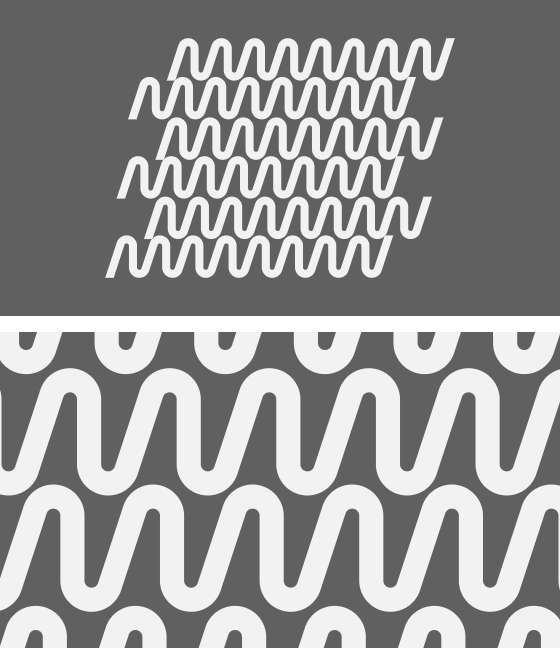
Top, the full canvas; bottom, a detail of the centre.
A WebGL 1 fragment shader for this pattern:

```glsl
precision highp float;
// Six staggered rows of a slanted, round-cornered wave line, pale on grey.
uniform vec2 u_resolution;

const float PERIOD = 45.4;                // canvas is 432 units tall
const float STROKE = 5.5;                 // half the line width
const float BEND = 8.7;                   // radius of the bends
const float HALF_HEIGHT = 29.0;           // half the height of a row
const vec2 SLANT = vec2(0.311, 0.950);    // direction of the slanted strokes
const vec2 NORMAL = vec2(0.950, -0.311);

float segmentDistance(vec2 p, vec2 a, vec2 b) {
  vec2 ab = b - a;
  return length(p - a - ab * clamp(dot(p - a, ab) / dot(ab, ab), 0.0, 1.0));
}

// Upper half of one wave: slanted rise, round bend, upright fall
float humpDistance(vec2 p) {
  vec2 center = vec2(0.5 * PERIOD - BEND, 14.8);
  vec2 q = p - center;
  if (q.y > 0.0 && dot(q, SLANT) > 0.0) return abs(length(q) - BEND);
  float rise = segmentDistance(p, vec2(0.0), center - BEND * NORMAL);
  float fall = segmentDistance(p, vec2(0.5 * PERIOD, 0.0), center + vec2(BEND, 0.0));
  return min(rise, fall);
}

// Eight humps, then a last rise cut off level at the top
float upperHalf(vec2 p) {
  float cell = clamp(floor((p.x + 11.5) / PERIOD), -4.0, 3.0);
  float humps = humpDistance(p - vec2(cell * PERIOD, 0.0)) - STROKE;
  vec2 tail = p - vec2(4.0 * PERIOD, 0.0);
  float cut = max(p.y - HALF_HEIGHT, -5.0 - p.y);
  return min(humps, max(abs(dot(tail, NORMAL)) - STROKE, cut));
}

// The lower half is the upper half turned by 180 degrees
float waveRow(vec2 p) {
  return min(upperHalf(p), upperHalf(-p));
}

void main() {
  float pixel = 432.0 / u_resolution.y;
  vec2 p = (gl_FragCoord.xy - 0.5 * u_resolution) * pixel;

  // Rows come in pairs, each pair drifting to the left
  float d = 1e4;
  for (int i = 0; i < 6; i++) {
    float pair = floor(float(i) * 0.5 + 0.1);
    float second = float(i) - 2.0 * pair;
    vec2 rowCenter = vec2(42.1, 134.8) - pair * vec2(15.6, 108.3) - second * vec2(53.0);
    d = min(d, waveRow(p - rowCenter));
  }

  float ink = clamp(0.5 - d / pixel, 0.0, 1.0);
  gl_FragColor = vec4(vec3(mix(0.376, 0.949, ink)), 1.0);
}
```
